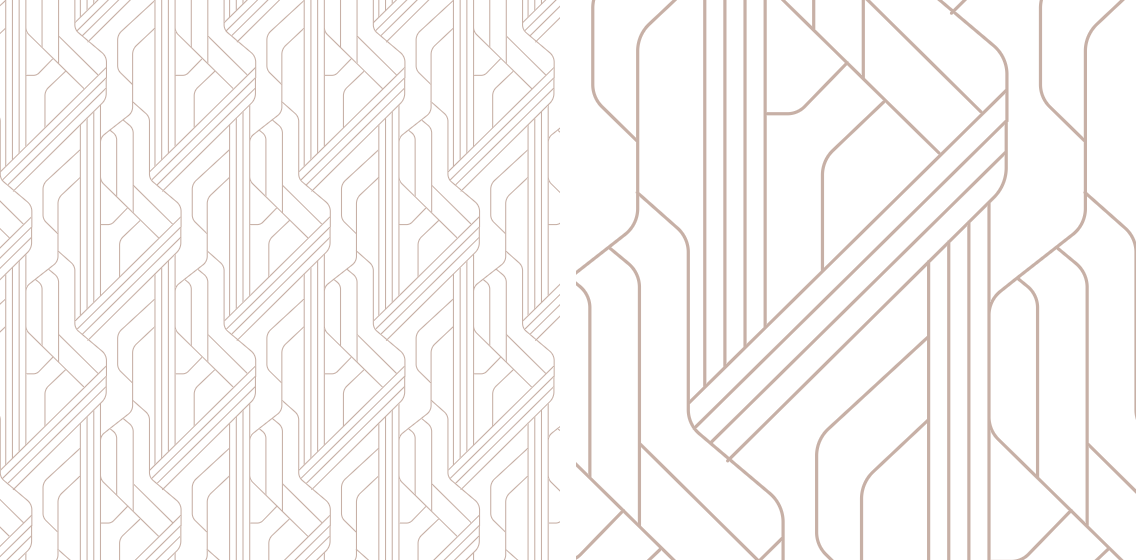
Left, the full canvas; right, a detail of the centre.
This pattern is drawn by a WebGL 2 fragment shader. Its source:

```glsl
#version 300 es
precision highp float;
// Fine taupe lines on white: folded ribbons, bars and bent strands in a half-drop repeat.

uniform vec2 u_resolution;
out vec4 outColor;

const vec3 PAPER = vec3(1.0);
const vec3 TAUPE = vec3(0.78, 0.69, 0.65);

// Drafting units: the canvas is CANVAS units high, y runs downwards.
const float CANVAS = 1152.0;
const float PITCH = 307.0;
const float LINE_WIDTH = 2.2;
const vec2 DROP = vec2(0.5 * PITCH, PITCH);
const float FOLD_SLOPE = 0.985;
const float FOLD_RIGHT = 295.0;

// Moves p by whole repeats so that it lies in the cell around centre.
vec2 wrapAround(vec2 p, vec2 centre) {
    vec2 q = p - centre;
    q -= DROP * round(q.y / PITCH);
    q.x -= PITCH * round(q.x / PITCH);
    return q + centre;
}

float segmentDistance(vec2 p, vec2 a, vec2 b) {
    vec2 pa = p - a, ba = b - a;
    return length(pa - ba * clamp(dot(pa, ba) / dot(ba, ba), 0.0, 1.0));
}

// Repeated straight stroke.
float stroke(vec2 p, vec2 a, vec2 b) {
    return segmentDistance(wrapAround(p, 0.5 * (a + b)), a, b);
}

// Repeated stroke a-b-c, its corner b replaced by an arc starting trim away from b.
float bend(vec2 p, vec2 a, vec2 b, vec2 c, float trim) {
    vec2 q = wrapAround(p, 0.5 * (min(a, min(b, c)) + max(a, max(b, c))));
    vec2 u = normalize(a - b), v = normalize(c - b);
    vec2 axis = normalize(u + v);
    float cosHalf = dot(axis, u);
    vec2 centre = b + axis * trim / cosHalf;
    float radius = trim * sqrt(1.0 - cosHalf * cosHalf) / cosHalf;
    vec2 r = q - centre;
    if (dot(r, u) < 0.0 && dot(r, v) < 0.0) return abs(length(r) - radius);
    return min(segmentDistance(q, a, b + u * trim), segmentDistance(q, b + v * trim, c));
}

// Height of a ribbon line at x, given its height at the right fold.
float foldHeight(float x, float rightHeight) {
    return rightHeight + FOLD_SLOPE * (FOLD_RIGHT - x);
}

// Diagonal ribbon and the upright bars that pass behind it.
float ribbonAndBars(vec2 p) {
    float d = bend(p, vec2(295, 83), vec2(295, 127), vec2(104, 316), 12.0);
    for (int i = 0; i < 3; i++) {
        float k = float(i);
        float rightY = 62.0 + 21.0 * k;
        float leftX = max(77.0, 69.5 + 11.5 * k);
        d = min(d, stroke(p, vec2(FOLD_RIGHT, rightY), vec2(leftX, foldHeight(leftX, rightY))));
    }
    for (int i = 0; i < 4; i++) {
        float x = 88.3 + 13.8 * float(i);
        float top = foldHeight(x + DROP.x, 127.0) - DROP.y;
        float bottom = foldHeight(x, 62.0);
        float middle = 0.5 * (top + bottom);
        d = min(d, stroke(p, vec2(x, top), vec2(x, middle)));
        d = min(d, stroke(p, vec2(x, middle), vec2(x, bottom)));
    }
    return d;
}

// Long strands that zigzag down between the ribbons.
float strands(vec2 p) {
    float d = bend(p, vec2(42, 132), vec2(77, 163), vec2(77, 230), 10.0);
    d = min(d, bend(p, vec2(77, 230), vec2(77, 291), vec2(110, 319), 10.0));
    d = min(d, bend(p, vec2(110, 319), vec2(142, 346), vec2(142, 390), 12.0));
    d = min(d, bend(p, vec2(88, -19), vec2(42.3, 24), vec2(42.3, 90), 11.0));
    d = min(d, bend(p, vec2(42.3, 90), vec2(42.3, 154), vec2(-5, 191), 11.0));
    d = min(d, bend(p, vec2(-5, 191), vec2(-23.8, 206), vec2(-23.8, 250), 10.0));
    d = min(d, bend(p, vec2(241.5, 231), vec2(165, 301.5), vec2(165, 340), 11.0));
    return min(d, bend(p, vec2(165, 340), vec2(165, 374), vec2(195.7, 404), 9.0));
}

// Shorter lines that fill the triangle above each ribbon.
float panelLines(vec2 p) {
    float d = bend(p, vec2(129.7, -60), vec2(129.7, -12), vec2(249, 105), 9.0);
    d = min(d, bend(p, vec2(149.5, -116), vec2(163, -105), vec2(163, 20), 9.0));
    d = min(d, bend(p, vec2(176.5, -137), vec2(197, -120), vec2(197, 54), 10.0));
    d = min(d, stroke(p, vec2(197, -3), vec2(278, 77)));
    d = min(d, bend(p, vec2(130, 78), vec2(152, 78), vec2(186, 43), 7.0));
    return min(d, bend(p, vec2(212, 69), vec2(169, 110), vec2(169, 186), 10.0));
}

// Share of a pixel covered by a line at distance d.
float lineCoverage(float d, float width, float pixel) {
    vec2 edges = (d + vec2(0.5, -0.5) * width) / pixel + 0.5;
    edges = clamp(edges, 0.0, 1.0);
    return edges.x - edges.y;
}

void main() {
    vec2 uv = gl_FragCoord.xy / u_resolution.y;
    vec2 p = vec2(uv.x, 1.0 - uv.y) * CANVAS - CANVAS / 3.0;
    float d = min(ribbonAndBars(p), min(strands(p), panelLines(p)));
    float ink = lineCoverage(d, LINE_WIDTH, CANVAS / u_resolution.y);
    outColor = vec4(mix(PAPER, TAUPE, ink), 1.0);
}
```
